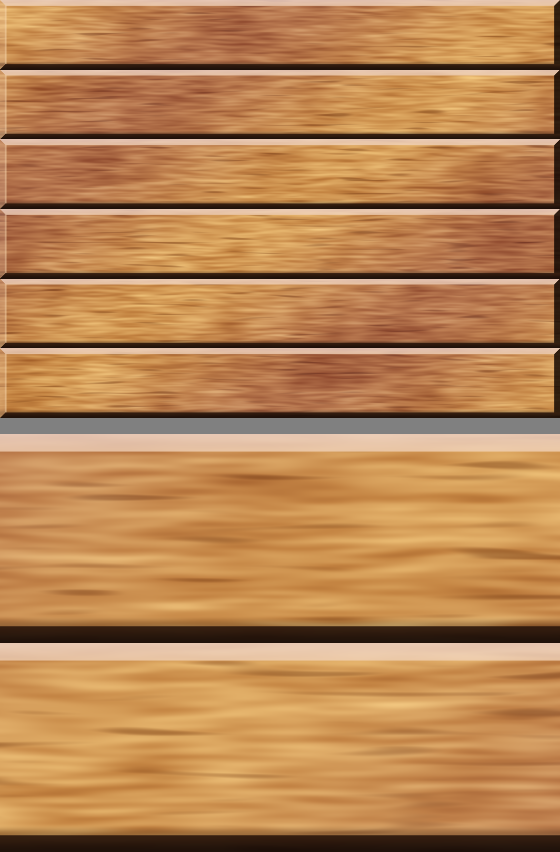
Top: the whole. Bottom: its middle third, enlarged.
A Shadertoy shader for this texture:

```glsl
vec2 gradientAt(vec2 cell) {
    vec2 h = vec2(dot(cell, vec2(127.1, 311.7)), dot(cell, vec2(269.5, 183.3)));
    return 2.0 * fract(sin(h) * 43758.55) - 1.0;
}

float gradientNoise(vec2 p) {
    vec2 i = floor(p), f = fract(p);
    vec2 s = f * f * f * (f * (f * 6.0 - 15.0) + 10.0);
    vec2 e = vec2(1.0, 0.0);
    float low = mix(dot(gradientAt(i), f),
                    dot(gradientAt(i + e.xy), f - e.xy), s.x);
    float high = mix(dot(gradientAt(i + e.yx), f - e.yx),
                     dot(gradientAt(i + e.xx), f - e.xx), s.x);
    return mix(low, high, s.y);
}

// Long horizontal fibres, summed over several thicknesses
float grain(vec2 p) {
    p.y += 0.02 * gradientNoise(p * vec2(1.1, 2.0));
    float sum = 0.0, weight = 0.3;
    vec2 scale = vec2(0.9, 9.0);
    for (int i = 0; i < 3; i++) {
        sum += weight * gradientNoise(p * scale + float(i) * 19.7);
        scale *= vec2(1.7, 1.75);
        weight *= 1.12;
    }
    return sum;
}

vec3 woodColor(vec2 uv, vec2 p, float row) {
    // Broad diagonal drift from golden to reddish, broken by soft blotches
    float drift = cos(6.2832 * (uv.x - uv.y));
    float blotch = gradientNoise(p * vec2(0.75, 1.3) + 4.3)
                 + 0.6 * gradientNoise(p * vec2(1.6, 3.0) + row * 7.1);
    float fibres = grain(p + vec2(row * 13.7, row * 3.0));
    float tone = 0.54 + 0.13 * drift + 0.26 * blotch + 0.85 * fibres;
    tone = clamp(tone, 0.0, 1.0);

    vec3 deep = vec3(0.53, 0.25, 0.11);
    vec3 honey = vec3(0.75, 0.50, 0.29);
    vec3 pale = vec3(0.93, 0.76, 0.52);
    vec3 wood = mix(mix(deep, honey, min(tone * 2.0, 1.0)),
                    pale, max(tone * 2.0 - 1.0, 0.0));

    // Thin dark streaks
    float streak = gradientNoise(p * vec2(1.5, 21.0) + row * 31.3);
    wood *= 1.0 - vec3(0.20, 0.28, 0.32) * smoothstep(0.15, 0.5, streak);
    return wood + vec3(0.02, 0.02, -0.03) * drift;
}

void mainImage(out vec4 fragColor, in vec2 fragCoord) {
    vec2 uv = fragCoord / iResolution.xy;

    // Six full-width planks; one unit is the height of a plank
    vec2 size = vec2(8.04, 6.0);
    vec2 p = uv * size;
    float row = floor(p.y);
    float bottom = fract(p.y), top = 1.0 - bottom;
    float left = p.x, right = size.x - p.x;
    float aa = 0.6 * size.y / iResolution.y;

    vec3 wood = woodColor(uv, p, row);
    vec3 color = wood;

    // Contact shade just inside the lower edge
    color *= 1.0 - 0.22 * smoothstep(0.13, 0.08, bottom);

    // Mitred bevels: lit on the top and left, shaded on the right and bottom
    float bevel = 0.084;
    float leftMask = smoothstep(-aa, aa, bevel - left);
    color = mix(color, vec3(0.96, 0.84, 0.74), 0.24 * leftMask);
    float rim = smoothstep(0.025, 0.0, abs(left - bevel));
    color = mix(color, vec3(0.98, 0.86, 0.70), 0.45 * rim);

    vec3 shade = wood * vec3(0.23, 0.20, 0.17);
    color = mix(color, shade, smoothstep(-aa, aa, bevel - right));

    float bottomMask = smoothstep(-aa, aa, min(0.08, left) - bottom);
    vec3 groove = mix(vec3(0.09, 0.045, 0.03), vec3(0.22, 0.12, 0.065),
                      smoothstep(0.0, 0.08, bottom));
    color = mix(color, mix(groove, shade, 0.35), bottomMask);

    float topMask = smoothstep(-aa, aa, min(bevel, min(left, right)) - top);
    vec3 gleam = mix(vec3(0.93, 0.83, 0.79), vec3(0.94, 0.82, 0.72), top / bevel);
    color = mix(color, mix(wood, gleam, 0.80), topMask);

    fragColor = vec4(clamp(color, 0.0, 1.0), 1.0);
}
```
